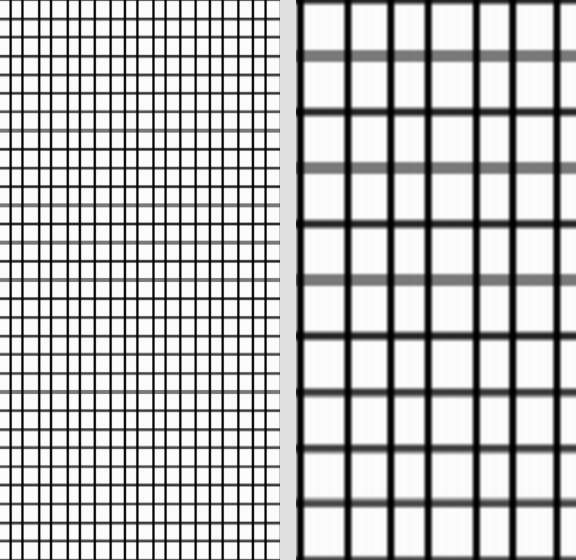
Left, the full canvas; right, a detail of the centre.
This pattern is drawn by a WebGL 2 fragment shader. Its source:

```glsl
#version 300 es
precision highp float;
// Soft black grid on white: unevenly spaced uprights crossed by 30 rows of varying grey.

uniform vec2 u_resolution;
out vec4 fragColor;

float hash(float n) {
    return fract(sin(n * 91.7) * 4375.5);
}

// Sideways shift of upright i: paired at the left, then a slower beat.
float nudge(float i) {
    float pairs = 0.087 * cos(3.14159 * i);
    float beat = 0.071 * cos(2.03 * (i - 7.3));
    float bump = 0.077 * exp(-(i - 8.0) * (i - 8.0));
    float kink = 0.092 * cos(3.14159 * (i - 11.0)) * exp(-(i - 11.0) * (i - 11.0));
    return mix(pairs, beat, smoothstep(4.0, 7.0, i)) + bump - kink;
}

// Ink of a soft line: solid out to core, clear at rim.
float softLine(float d, float core, float rim, float pixel) {
    return 1.0 - smoothstep(core, max(rim, core + pixel), d);
}

// Uprights: nearest of three neighbours, one pitch per unit.
float uprightDistance(float x) {
    float nearest = 1.0;
    float first = floor(x - 0.658);
    for (int n = -1; n <= 2; n++) {
        float i = first + float(n);
        nearest = min(nearest, abs(x - 0.658 - i - nudge(i)));
    }
    return nearest;
}

// Rows: mostly thin and dark, some wide and pale, with a one-sided smear.
float rowInk(float y, float pixel) {
    float k = floor(y + 0.5);
    float offset = y - k;
    float odd = mod(k, 2.0);
    float pale = max(odd * step(abs(k - 13.0), 2.5),
                     step(abs(abs(k - 14.0) - 7.0), 0.5));
    float crisp = (1.0 - odd) * step(abs(k - 12.0), 4.5);
    float dark = mix(0.68 + 0.12 * hash(k), 0.86, crisp);
    float lean = (hash(k + 7.0) - 0.5) * (1.0 - pale) * (1.0 - crisp);
    float d = abs(offset) * (1.0 + 0.6 * lean * sign(offset));
    return mix(dark, 0.52, pale)
         * softLine(d, mix(0.012, 0.065, pale), mix(0.128, 0.148, pale), pixel);
}

void main() {
    vec2 uv = gl_FragCoord.xy / u_resolution;
    vec2 pitch = vec2(19.6, 30.0);
    vec2 grid = vec2(uv.x, 1.0 - uv.y) * pitch;
    vec2 pixel = pitch / u_resolution;

    float d = uprightDistance(grid.x);
    float upright = softLine(d, 0.02, 0.143, pixel.x);
    float row = rowInk(grid.y, pixel.y);

    // Paper with a faint ripple beside the uprights
    float paper = 0.99 - 0.008 * (0.5 + 0.5 * cos(d * 30.0));
    float shade = mix(paper, 0.015, upright) * (1.0 - row);
    fragColor = vec4(vec3(shade), 1.0);
}
```
